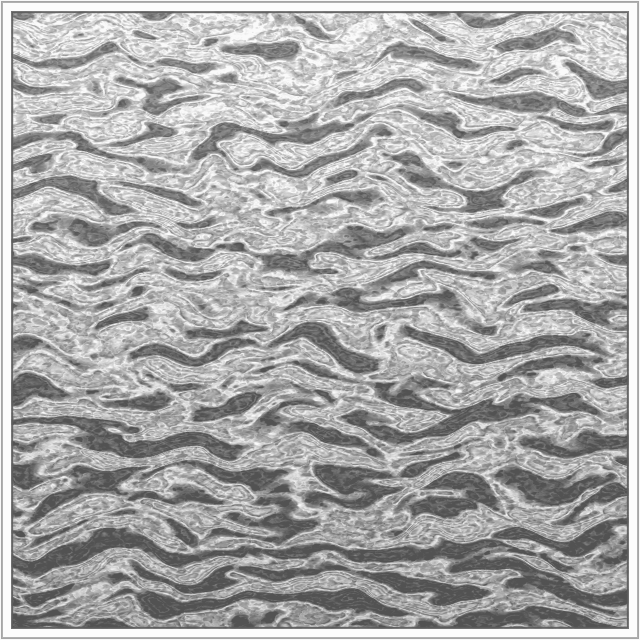
This texture is drawn by a WebGL 1 fragment shader. Its source:

```glsl
precision highp float;
// Silvery rippled glass: stretched, contour-lined folds in a thin white frame.

#define RIPPLE_SCALE vec2(10.0, 34.0)
#define CRINKLE_SCALE vec2(44.0, 84.0)
#define BEND 1.5
#define SHADOW_TONE 0.42
#define LIGHT_TONE 0.77
#define CONTOUR_DENSITY 22.0
#define CONTOUR_STRENGTH 0.10
#define RIM_STRENGTH 0.21
#define GRAIN_STRENGTH 0.20
#define GLINT_STRENGTH 0.20
#define VERTICAL_FADE 0.22
#define FRAME_WIDTH 0.018

uniform vec2 u_resolution;

vec2 hash2(vec2 cell) {
  vec3 a = fract(cell.xyx * vec3(0.1031, 0.1030, 0.0973));
  a += dot(a, a.yzx + 33.33);
  return fract((a.xx + a.yz) * a.zy);
}

float cornerSlope(vec2 cell, vec2 offset) {
  return dot(hash2(cell) * 2.0 - 1.0, offset);
}

// Gradient noise, roughly -1 to 1
float noise(vec2 p) {
  vec2 cell = floor(p);
  vec2 f = fract(p);
  vec2 blend = f * f * f * (f * (f * 6.0 - 15.0) + 10.0);
  vec2 e = vec2(1.0, 0.0);
  float low = mix(cornerSlope(cell, f), cornerSlope(cell + e, f - e), blend.x);
  float high = mix(cornerSlope(cell + e.yx, f - e.yx),
                   cornerSlope(cell + e.xx, f - e.xx), blend.x);
  return 1.5 * mix(low, high, blend.y);
}

float fbm(vec2 p) {
  float sum = 0.0;
  float amplitude = 0.6;
  for (int i = 0; i < 3; i++) {
    sum += amplitude * noise(p);
    p = mat2(1.7, 0.6, -0.6, 1.7) * p + 17.3;
    amplitude *= 0.6;
  }
  return sum;
}

float foldHeight(vec2 q) {
  return noise(q) + 0.38 * noise(q * vec2(2.3, 1.9) + 41.7);
}

float glassTone(vec2 p) {
  // Bend long horizontal folds, then pinch them locally
  vec2 q = p * RIPPLE_SCALE + 60.0;
  q.y += BEND * noise(p * vec2(7.0, 6.0) + 9.2);
  q += vec2(0.55, 0.45) * vec2(noise(q * 0.9 + 5.1), noise(q * vec2(1.7, 0.8) + 31.4));

  // Shadows gather on the upper side of each fold
  float crinkle = fbm(p * CRINKLE_SCALE + 13.0);
  float height = p.y - 0.5;
  float level = foldHeight(q) - 0.6 * foldHeight(q + vec2(0.0, 0.6));
  level += 0.13 * crinkle + 0.16 * height;

  // Dark hollows, bright rims and fine nested contour lines
  float body = smoothstep(-0.40, 0.04, level);
  float tone = mix(SHADOW_TONE, LIGHT_TONE, body);
  float rim = exp(-pow((level + 0.05) / 0.055, 2.0));
  float crease = exp(-pow((level - 0.10) / 0.045, 2.0));
  float hollowEdge = exp(-pow((level + 0.24) / 0.05, 2.0));
  tone += RIM_STRENGTH * (rim - 1.1 * crease - 0.5 * hollowEdge);
  float contour = sin(level * CONTOUR_DENSITY + crinkle * 3.0);
  tone += CONTOUR_STRENGTH * contour * mix(0.6, 1.0, body);

  // Scratched glints, crinkled grain and overall light from above
  float grain = fbm(p * CRINKLE_SCALE * 2.2 + crinkle * 1.5);
  float glint = 1.0 - smoothstep(0.0, 0.14, abs(crinkle + 0.25 * grain));
  float surface = mix(0.6, 1.0, body);
  tone += GRAIN_STRENGTH * (grain + 0.4 * crinkle) * surface;
  tone += GLINT_STRENGTH * (glint - 0.35) * surface * 0.7;
  tone += VERTICAL_FADE * height;
  return clamp(tone, 0.32, 0.98);
}

float band(float d, float center, float halfWidth, float soft) {
  return 1.0 - smoothstep(halfWidth - soft, halfWidth + soft, abs(d - center));
}

void main() {
  vec2 uv = gl_FragCoord.xy / u_resolution;
  vec2 pixel = 1.0 / u_resolution;

  // Four samples smooth the fine lines
  float tone = 0.0;
  for (int i = 0; i < 4; i++) {
    float k = float(i);
    vec2 offset = vec2(mod(k, 2.0), floor(k / 2.0)) * 0.5 - 0.25;
    tone += 0.25 * glassTone(uv + offset * pixel);
  }

  // White frame with a grey outer line and a dark inner line
  vec2 inset = min(uv, 1.0 - uv);
  float edge = min(inset.x, inset.y);
  float soft = 0.7 * max(pixel.x, pixel.y);
  tone = mix(0.99, tone, smoothstep(-soft, soft, edge - FRAME_WIDTH));
  tone = mix(tone, 0.36, 0.9 * band(edge, FRAME_WIDTH + 0.001, 0.0016, soft));
  tone = mix(tone, 0.58, 0.9 * band(edge, 0.003, 0.0014, soft));

  gl_FragColor = vec4(vec3(tone), 1.0);
}
```
